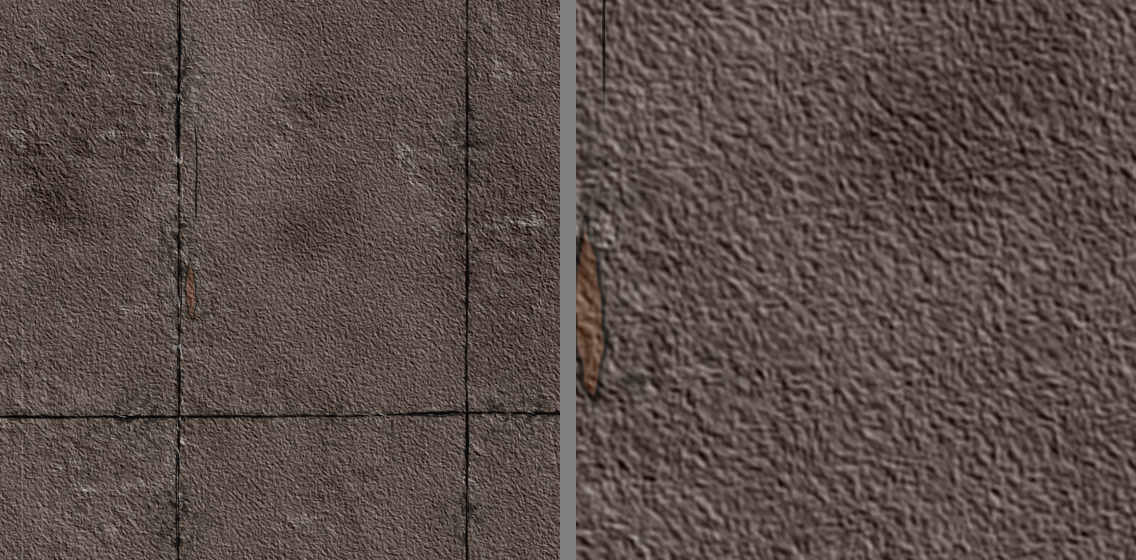
Left, the full canvas; right, a detail of the centre.
Write a WebGL 1 fragment shader that draws this texture.

```glsl
precision highp float;
// Weathered brown stone slabs, two across and one down, with sooty chipped seams.
uniform vec2 u_resolution;

vec2 gradient(vec2 cell) {
  float angle = 6.2832 * fract(sin(dot(cell, vec2(127.1, 311.7))) * 43758.55);
  return vec2(cos(angle), sin(angle));
}

// Gradient noise, roughly -0.7 to 0.7
float noise(vec2 p) {
  vec2 i = floor(p), f = fract(p);
  vec2 s = f * f * f * (f * (f * 6.0 - 15.0) + 10.0);
  vec2 e = vec2(1.0, 0.0);
  float low = mix(dot(gradient(i), f), dot(gradient(i + e), f - e), s.x);
  float high = mix(dot(gradient(i + e.yx), f - e.yx), dot(gradient(i + 1.0), f - 1.0), s.x);
  return mix(low, high, s.y);
}

float fbm(vec2 p) {
  float sum = 0.0, amp = 1.0;
  for (int i = 0; i < 4; i++) {
    sum += amp * noise(p);
    p = mat2(1.6, 1.2, -1.2, 1.6) * p + 7.3;
    amp *= 0.5;
  }
  return sum;
}

// Soft elliptical patch with a ragged outline
float patchAt(vec2 p, vec2 center, vec2 size) {
  float d = length((p - center) / size) + 0.6 * fbm(p * 14.0);
  return 1.0 - smoothstep(0.1, 1.3, d);
}

// Fine leathery grain plus folded crust where the slab is worn
float relief(vec2 p, float wear) {
  vec2 q = p + 0.005 * vec2(noise(p * 28.0), noise(p * 28.0 + 40.0));
  vec2 slant = vec2(q.x + q.y, 0.75 * (q.x - q.y));
  float grain = 0.85 * noise(slant * 112.0) + 0.7 * noise(slant * 205.0 + 9.0);
  float crust = abs(noise(q * 17.0 + 3.0)) + 0.6 * abs(noise(q * 41.0));
  return grain + wear * 2.8 * crust;
}

// Seam darkness (x), surrounding soot (y) and pale chips (z); d is across, t along
vec3 seam(float d, float t, float id, float px) {
  float row = id * 7.3 + 0.4;
  d += 0.004 * noise(vec2(t * 4.0, row)) + 0.001 * noise(vec2(t * 45.0, row));
  float width = max(0.0008, 0.0019 + 0.004 * noise(vec2(t * 7.0, row + 3.0)) + 0.002 * noise(vec2(t * 60.0, row)));
  float line = 1.0 - smoothstep(width - px, width + px, abs(d));
  float strand = 1.0 - smoothstep(0.0003, 0.0005 + px, abs(d - 0.012 * noise(vec2(t * 7.0, row + 9.0))));
  float ragged = fbm(vec2(d * 75.0, t * 60.0) + row);
  float reach = 0.004 + 0.03 * smoothstep(0.05, 0.5, noise(vec2(t * 6.0, row + 5.0)));
  float soot = exp(-abs(d) / reach) * smoothstep(-0.1, 0.4, ragged);
  float chip = smoothstep(0.2, 0.32, noise(vec2(d * 190.0 + t * 30.0, t * 60.0) + row));
  chip *= exp(-abs(d) * 130.0) * smoothstep(0.05, 0.3, noise(vec2(t * 11.0, row + 2.0)));
  return vec3(max(line, 0.7 * strand), soot, chip);
}

void main() {
  vec2 p = gl_FragCoord.xy / u_resolution;
  float px = 1.0 / min(u_resolution.x, u_resolution.y);

  // Slab layout: seams at x = 0.32 and 0.834, and at y = 0.256
  float column = floor((p.x - 0.063) / 0.514);
  float across = p.x - 0.32 - 0.514 * column;
  float down = p.y - 0.256 - 0.006 * smoothstep(0.45, 0.85, p.x);
  vec3 upright = seam(across, p.y, column + 1.0, px);
  vec3 level = seam(down, p.x, 5.0, px);
  float slab = floor((p.x - 0.32) / 0.514);

  // Wear gathers along the seams and on the outer slabs
  float edge = max(exp(-abs(across) * 20.0), exp(-abs(down) * 24.0));
  float wear = smoothstep(-0.1, 0.7, fbm(p * 4.5 + 11.0) + 0.5 * edge + 0.15 * abs(slab));
  wear = max(wear, patchAt(p, vec2(0.09, 0.88), vec2(0.18, 0.09)));

  // Side lighting of the relief
  vec2 toLight = vec2(0.001, 0.001);
  float lit = relief(p + toLight, wear) - relief(p - toLight, wear);
  float tone = 0.26 * lit + 0.04 * fbm(p * 9.0) + 0.045 * noise(p * 55.0);

  // Broad light and dark areas
  tone += 0.06 * patchAt(p, vec2(0.39, 0.86), vec2(0.12, 0.35));
  tone += 0.02 * patchAt(p, vec2(0.12, 0.12), vec2(0.25, 0.14));
  tone -= 0.09 * patchAt(p, vec2(0.11, 0.65), vec2(0.11, 0.08));
  tone -= 0.05 * patchAt(p, vec2(0.57, 0.59), vec2(0.11, 0.07));
  tone -= 0.04 * patchAt(p, vec2(0.56, 0.82), vec2(0.08, 0.05));
  tone -= 0.05 * patchAt(p, vec2(0.92, 0.58), vec2(0.14, 0.28));
  tone -= 0.04 * patchAt(p, vec2(0.14, 0.82), vec2(0.24, 0.13));
  vec3 color = vec3(0.352, 0.310, 0.280) + tone;

  // Pale flakes, scrapes and dark pits on worn stone
  float flake = smoothstep(0.3, 0.6, fbm(p * vec2(13.0, 19.0) + 21.0)) * wear;
  float scrapeY = 0.865 + 0.025 * noise(vec2(p.x * 9.0, 2.4));
  float scrape = 1.0 - smoothstep(0.0005, 0.001 + px, abs(p.y - scrapeY));
  scrape *= smoothstep(0.0, 0.25, noise(p * 24.0)) * step(0.5, abs(slab));
  color += vec3(0.12, 0.125, 0.13) * flake * (0.6 + lit) + 0.18 * scrape;
  color *= 1.0 - 0.4 * wear * smoothstep(0.35, 0.75, fbm(p * 42.0 + 5.0));

  // Straight scratches: one pale, one dark
  float pale = 1.0 - smoothstep(0.0004, 0.0008 + px, abs(p.x - 0.04));
  color += 0.08 * pale * (1.0 - smoothstep(0.7, 0.82, p.y));
  float dark = 1.0 - smoothstep(0.0004, 0.0006 + px, abs(p.x - 0.35 - 0.005 * noise(vec2(p.y * 20.0, 0.5))));
  color *= 1.0 - 0.7 * dark * smoothstep(0.59, 0.63, p.y) * (1.0 - smoothstep(0.76, 0.8, p.y));

  // Soot, seams and chips
  color *= 1.0 - 0.7 * max(upright.y, level.y);
  color = mix(color, vec3(0.025, 0.022, 0.02), 0.95 * max(upright.x, level.x));
  color += vec3(0.36, 0.38, 0.39) * max(upright.z, level.z);

  // Rusty sliver beside the left seam
  vec2 r = (p - vec2(0.341, 0.479)) / vec2(0.009, 0.054);
  float sliver = abs(r.x + 0.25 * r.y) + r.y * r.y + 0.35 * noise(p * 75.0);
  color *= 1.0 - 0.5 * (1.0 - smoothstep(1.0, 1.4, sliver));
  color = mix(color, vec3(0.4, 0.29, 0.23) + 0.2 * lit, 1.0 - smoothstep(0.75, 1.0, sliver));

  gl_FragColor = vec4(clamp(color, 0.0, 1.0), 1.0);
}
```
